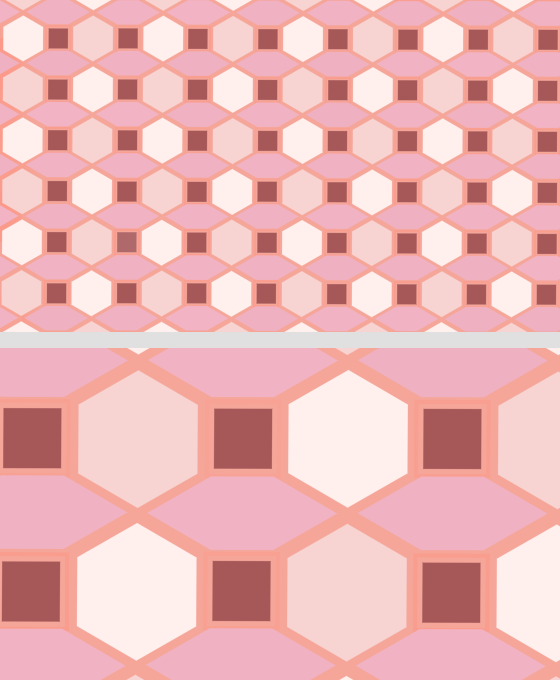
Top: the whole. Bottom: its middle third, enlarged.
Write a Shadertoy shader that draws this pattern.

```glsl
// Blush lattice of checkered hexagons, plum squares and flat pink lozenges on salmon bands.

float hash(vec2 p) {
    vec3 q = fract(p.xyx * vec3(0.1031, 0.1030, 0.0973));
    q += dot(q, q.yzx + 33.33);
    return fract((q.x + q.y) * q.z);
}

// Small hand-cut displacement, constant within a cell
vec2 jitter(vec2 cell, float seed) {
    return 0.007 * (vec2(hash(cell + seed), hash(cell + seed + 17.0)) - 0.5);
}

float hexagon(vec2 p, float apothem) {
    p = abs(p);
    return max(p.x, dot(p, vec2(0.5, 0.866))) - apothem;
}

// Hexagon stretched sideways: flat top and bottom, pointed left and right
float lozenge(vec2 p, float tip, float halfHeight) {
    p = abs(p);
    return max(p.y - halfHeight, dot(p, vec2(0.5, 0.866)) - 0.5 * tip);
}

float box(vec2 p, vec2 halfSize) {
    p = abs(p) - halfSize;
    return max(p.x, p.y);
}

void mainImage(out vec4 fragColor, in vec2 fragCoord) {
    // Eight columns across, rows counted downward, with a slight tilt
    vec2 pitch = vec2(1.0, 0.728);
    float unit = 8.0 / iResolution.x;
    vec2 p = vec2(fragCoord.x, iResolution.y - fragCoord.y) * unit;
    vec2 q = p + vec2(0.006 * p.y, -0.003 * p.x) - vec2(0.333, 0.546);
    float aa = 0.75 * unit;

    // Nearest cell of each of the three interlocking grids
    vec2 hexCell = floor(q / pitch + 0.5);
    vec2 squareCell = floor(q / pitch + vec2(0.0, 0.5));
    vec2 pinkCell = floor(q / pitch);
    vec2 hexPos = q - hexCell * pitch;
    vec2 squarePos = q - (squareCell + vec2(0.5, 0.0)) * pitch;
    vec2 pinkPos = q - (pinkCell + 0.5) * pitch + vec2(0.0, 0.011);

    float hexDist = hexagon(hexPos + jitter(hexCell, 3.0), 0.284);
    float squareDist = box(squarePos + jitter(squareCell, 41.0), vec2(0.138, 0.143));
    float pinkDist = lozenge(pinkPos + jitter(pinkCell, 73.0), 0.452, 0.175);

    // Salmon bands, with brighter strokes beside the squares and at the left margin
    vec3 brightSalmon = vec3(1.0, 0.58, 0.51);
    vec3 color = vec3(0.96, 0.65, 0.60);
    float frame = 1.0 - smoothstep(0.008, 0.008 + aa, abs(squareDist - 0.034));
    color = mix(color, brightSalmon, frame * (0.2 + 0.3 * hash(squareCell + 9.0)));
    float margin = 1.0 - smoothstep(0.1, 0.6, p.x);
    color = mix(color, brightSalmon, 0.8 * margin * hash(pinkCell + 5.0));

    // Lozenges, with a faint tone change between repeats
    vec3 pink = vec3(0.943, 0.698, 0.765) + 0.012 * (hash(pinkCell) - 0.5);
    color = mix(color, pink, 1.0 - smoothstep(-aa, aa, pinkDist));

    // Hexagons alternate in a checkerboard
    float checker = mod(hexCell.x + hexCell.y, 2.0);
    vec3 hexColor = mix(vec3(1.0, 0.94, 0.935), vec3(0.97, 0.83, 0.825), checker);
    color = mix(color, hexColor, 1.0 - smoothstep(-aa, aa, hexDist));

    // Squares, one of them faded
    float faded = float(squareCell == vec2(1.0, 4.0));
    vec3 plum = mix(vec3(0.65, 0.345, 0.35), vec3(0.69, 0.41, 0.42), faded);
    color = mix(color, plum, 1.0 - smoothstep(-aa, aa, squareDist));

    fragColor = vec4(color, 1.0);
}
```
